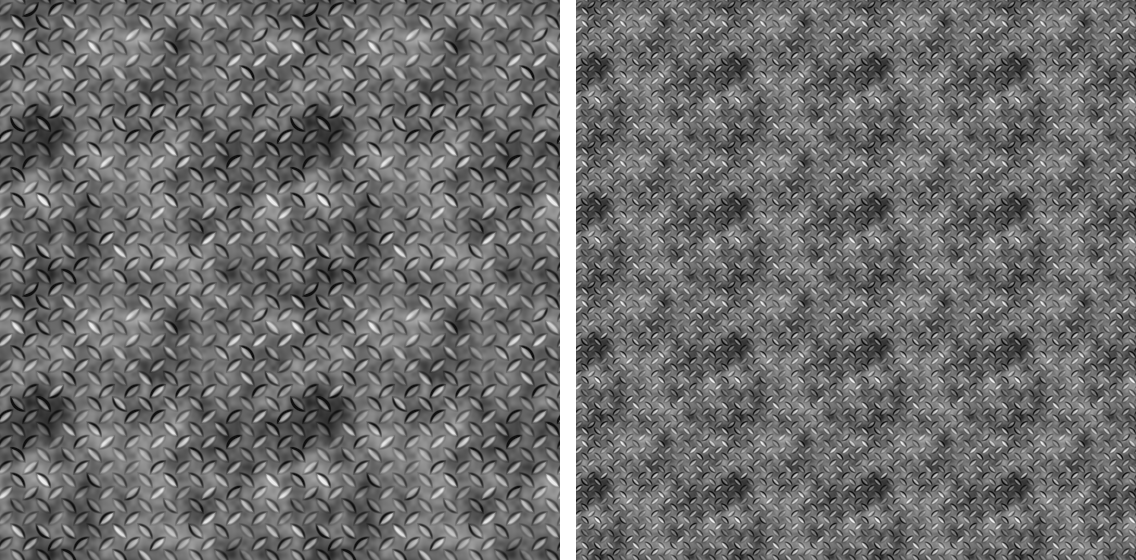
Left, the tile; right, the same tile 2 across and 2 down.
Write a three.js fragment shader that draws this texture.

```glsl
// Worn grey tread plate: raised lens-shaped studs leaning in alternate directions
// on blotchy steel. Two staggered grids place the studs, wrapping noise stains the
// metal, and one worn patch of 11 by 11 cells repeats twice across and twice down.
varying vec2 vUv;

const float PATCHES = 2.0;               // patch repeats per side
const float CELLS = 11.0;                // stud cells per patch side
const vec2 GRID_SHIFT = vec2(0.20, -0.37);
const vec2 STUD_HALF = vec2(0.34, 0.14); // half length and half width, in cells
const float EDGE_SOFT = 0.06;
const float RIM_WIDTH = 0.09;
const float FALL_ANGLE = -0.80;          // lean of the first grid, radians
const float RISE_ANGLE = 0.72;           // lean of the second grid
const float STEEL_TONE = 0.415;
const float STAIN_SCALE = 6.0;           // coarsest stains per patch side
const float STAIN_DEPTH = 0.26;
const float STAIN_DECAY = 0.80;
const float BROAD_SHADE = 0.022;
const float GLOSS = 0.40;
const float RIM_DARK = 0.42;
const vec3 STEEL_TINT = vec3(1.0);
const float TAU = 6.2831853;

float hash(vec2 p) {
  vec3 h = fract(vec3(p.xyx) * 0.1031);
  h += dot(h, h.yzx + 33.33);
  return fract((h.x + h.y) * h.z);
}

// Value noise that wraps after a whole number of cells
float wrapNoise(vec2 p, float period, float seed) {
  vec2 i = floor(p);
  vec2 f = fract(p);
  f = f * f * (3.0 - 2.0 * f);
  vec2 a = mod(i, period) + seed;
  vec2 b = mod(i + 1.0, period) + seed;
  return mix(mix(hash(a), hash(vec2(b.x, a.y)), f.x),
             mix(hash(vec2(a.x, b.y)), hash(b), f.x), f.y);
}

// Layered stains, centred on zero
float stains(vec2 p) {
  float sum = 0.0;
  float depth = STAIN_DEPTH;
  float period = STAIN_SCALE;
  for (int i = 0; i < 4; i++) {
    float seed = 17.0 + 61.0 * float(i);
    vec2 shift = vec2(0.37, 0.71) * float(i);
    sum += depth * (wrapNoise(p * period + shift, period, seed) - 0.5);
    depth *= STAIN_DECAY;
    period *= 2.0;
  }
  return sum;
}

// Signed distance to a lens lying along x
float lens(vec2 p, vec2 halfSize) {
  float r = dot(halfSize, halfSize) / (2.0 * halfSize.y);
  return length(vec2(p.x, abs(p.y) + r - halfSize.y)) - r;
}

// Light added or removed by one grid of studs
float studs(vec2 p, float angle, float seed) {
  vec2 id = mod(floor(p), CELLS) + seed;
  vec2 q = fract(p) - 0.5;
  float c = cos(angle);
  float s = sin(angle);
  q = vec2(c * q.x + s * q.y, c * q.y - s * q.x);

  float d = lens(q, STUD_HALF);
  float body = 1.0 - smoothstep(-EDGE_SOFT, EDGE_SOFT, d);
  float rim = 1.0 - smoothstep(0.0, RIM_WIDTH, abs(d - 0.01));

  // Wear varies the polish, the rim grime and the side in shadow
  float polish = hash(id + 13.0);
  float grime = hash(id + 29.0);
  float side = hash(id + 41.0) < 0.8 ? 1.0 : -1.0;
  float across = side * q.y / STUD_HALF.y;
  float shadow = rim * mix(0.3, 1.0, smoothstep(-0.6, 0.7, across));
  float core = body * (1.0 - smoothstep(0.1, 1.0, abs(across + 0.25)));

  return core * GLOSS * (0.4 + 0.6 * polish * polish)
       - shadow * RIM_DARK * (0.4 + 0.6 * grime * grime);
}

void main() {
  vec2 patchUv = vUv * PATCHES;
  vec2 grid = patchUv * CELLS - GRID_SHIFT;

  // Stained base metal with broad shading over each patch
  float tone = STEEL_TONE + stains(patchUv);
  tone += BROAD_SHADE * (cos(TAU * patchUv.y) - cos(TAU * patchUv.x));

  // Studs, fading where the plate is worn flat
  float relief = studs(grid, FALL_ANGLE, 101.0)
               + studs(grid - 0.5, RISE_ANGLE, 211.0);
  float wear = wrapNoise(patchUv * 7.0, 7.0, 331.0);
  tone += relief * mix(0.7, 1.2, wear);

  gl_FragColor = vec4(STEEL_TINT * clamp(tone, 0.06, 0.92), 1.0);
}
```
